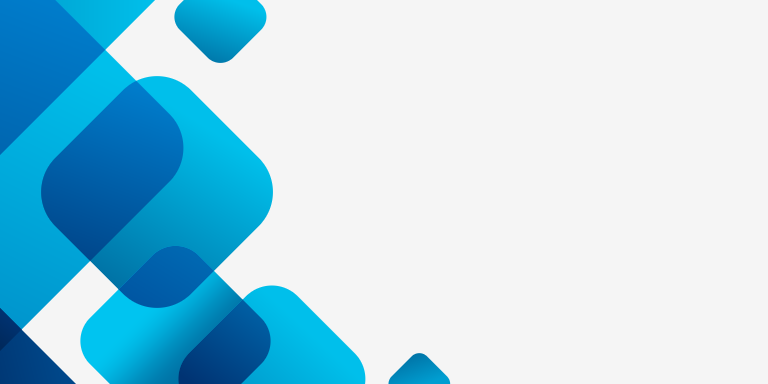
Give the GLSL for this background, as a Shadertoy shader.

```glsl
// Overlapping rounded diamonds in cyan and blue along the left of a pale ground.
// Each is a signed distance shape with a linear gradient; every overlap is the
// intersection of two shapes, filled with a deeper blue.

// Signed distance to a square turned by 45 degrees with rounded corners
float diamond(vec2 p, vec2 center, float halfSide, float radius) {
    p -= center;
    vec2 q = abs(vec2(p.x + p.y, p.x - p.y)) * 0.7071 - halfSide + radius;
    return length(max(q, 0.0)) + min(max(q.x, q.y), 0.0) - radius;
}

// Position along the line from a to b, limited to 0..1
float ramp(vec2 p, vec2 a, vec2 b) {
    vec2 axis = b - a;
    return clamp(dot(p - a, axis) / dot(axis, axis), 0.0, 1.0);
}

// Fill a shape with a smooth edge one pixel wide
void fill(inout vec3 color, float dist, vec3 low, vec3 high, float t) {
    float coverage = clamp(0.5 - dist * iResolution.y, 0.0, 1.0);
    color = mix(color, mix(low, high, t), coverage);
}

void mainImage(out vec4 fragColor, in vec2 fragCoord) {
    vec2 p = fragCoord / iResolution.y;
    vec3 cyan = vec3(0.0, 0.75, 0.92);
    vec3 teal = vec3(0.0, 0.45, 0.65);
    vec3 azure = vec3(0.0, 0.49, 0.80);
    vec3 navy = vec3(0.0, 0.20, 0.45);
    vec3 color = vec3(0.96);

    // Shapes
    float topCorner = (p.x - p.y + 0.596) * 0.7071;
    float bottomCorner = (p.x + p.y - 0.198) * 0.7071;
    float leftSlab = diamond(p, vec2(-0.602, 0.615), 0.8, 0.125);
    float large = diamond(p, vec2(0.409, 0.5), 0.25, 0.125);
    float lowerLeft = diamond(p, vec2(0.457, 0.112), 0.2, 0.085);
    float lowerRight = diamond(p, vec2(0.708, 0.013), 0.2, 0.095);
    float smallTop = diamond(p, vec2(0.574, 0.956), 0.0985, 0.047);
    float smallBottom = diamond(p, vec2(1.092, 0.0), 0.065, 0.028);

    // Cyan bodies
    fill(color, topCorner, vec3(0.0, 0.66, 0.84), cyan,
         ramp(p, vec2(0.14, 1.0), vec2(0.4, 1.0)));
    fill(color, leftSlab, vec3(0.0, 0.58, 0.80), cyan,
         ramp(p, vec2(0.0, 0.15), vec2(0.32, 0.8)));
    fill(color, large, teal, cyan,
         ramp(p, vec2(0.27, 0.28), vec2(0.52, 0.68)));
    fill(color, lowerLeft, vec3(0.0, 0.77, 0.94), teal,
         smoothstep(0.0, 1.0, ramp(p, vec2(0.34, 0.16), vec2(0.48, 0.02))));
    fill(color, lowerRight, vec3(0.0, 0.56, 0.76), cyan,
         ramp(p, vec2(0.58, -0.1), vec2(0.8, 0.14)));
    fill(color, smallTop, teal, cyan,
         ramp(p, vec2(0.54, 0.83), vec2(0.6, 1.0)));
    fill(color, smallBottom, vec3(0.0, 0.62, 0.82), teal,
         ramp(p, vec2(1.11, 0.0), vec2(1.08, 0.08)));
    fill(color, bottomCorner, vec3(0.0, 0.22, 0.46), vec3(0.0, 0.28, 0.54),
         ramp(p, vec2(0.0), vec2(0.16, 0.04)));

    // Deeper blue overlaps
    fill(color, max(topCorner, leftSlab), vec3(0.0, 0.40, 0.69), azure,
         ramp(p, vec2(0.0, 0.6), vec2(0.15, 1.0)));
    fill(color, max(large, leftSlab), vec3(0.0, 0.28, 0.55), azure,
         ramp(p, vec2(0.2, 0.34), vec2(0.36, 0.78)));
    fill(color, max(large, lowerLeft), vec3(0.0, 0.34, 0.64), vec3(0.0, 0.41, 0.70),
         ramp(p, vec2(0.38, 0.2), vec2(0.48, 0.36)));
    fill(color, max(lowerLeft, lowerRight), navy, vec3(0.0, 0.37, 0.64),
         ramp(p, vec2(0.5, 0.0), vec2(0.65, 0.2)));
    fill(color, max(bottomCorner, leftSlab), navy * 0.8, navy,
         ramp(p, vec2(0.0, 0.1), vec2(0.05, 0.16)));

    fragColor = vec4(color, 1.0);
}
```
